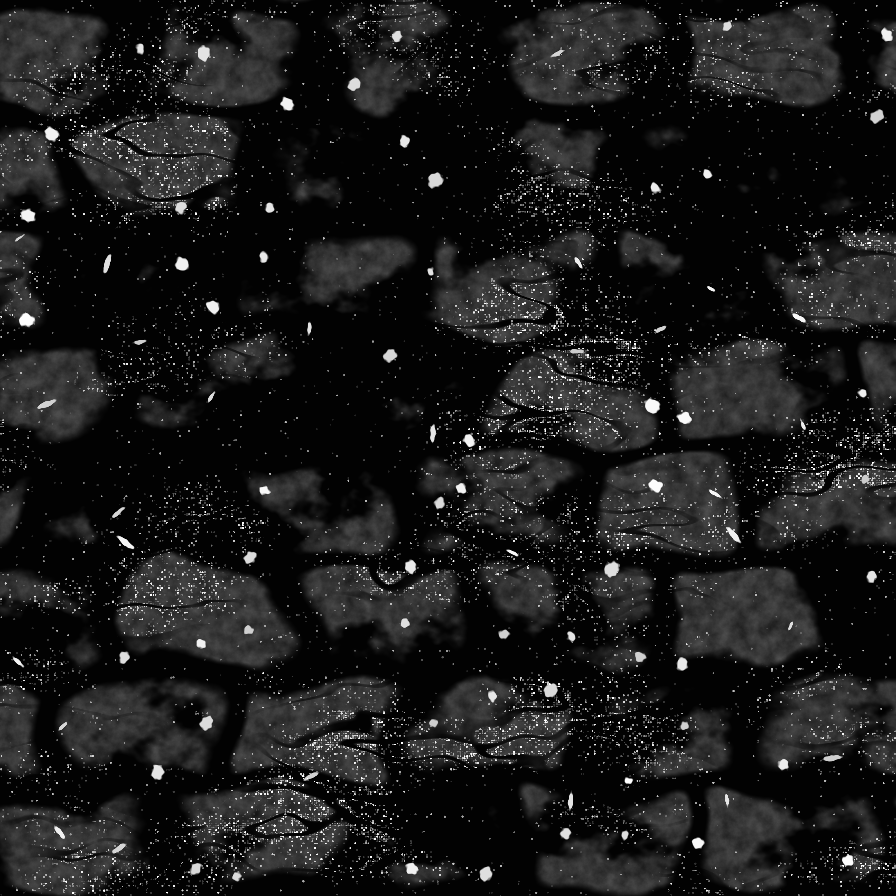
Give the GLSL for this texture, as a three.js fragment shader.

```glsl
// Dark weathered surface: smoky grey patches in loose brick rows, grain gathered
// into wavy horizontal strands, and scattered ragged white flecks.
// Built from gradient-noise fbm, warped contour lines, and jittered cell dots.

#define BRICKS vec2(5.0, 8.0)        // patches across and up
#define HAZE_TONE 0.25               // grey of the smoky patches
#define HAZE_BIAS 0.13               // higher leaves more black
#define STRAND_SCALE vec2(7.0, 25.0) // strand frequency, stretched sideways
#define STRAND_WARP 0.024            // waviness of the strands
#define GRAIN_CELLS 400.0            // grains across the canvas
#define GRAIN_AMOUNT 0.36            // loose grain chance
#define STRAND_AMOUNT 1.0            // grain chance along strands
#define FLECK_CELLS 12.0             // fleck grid size
#define FLECK_CHANCE 0.62            // share of cells with a fleck
#define FLECK_RADIUS 0.0085          // largest fleck radius
#define SOFT 0.0012                  // edge softness of flecks

varying vec2 vUv;

vec3 hash3(vec2 p) {
  vec3 q = fract(p.xyx * vec3(0.1031, 0.1030, 0.0973));
  q += dot(q, q.yxz + 33.33);
  return fract((q.xxy + q.yzz) * q.zyx);
}

float cornerSlope(vec2 cell, vec2 offset) {
  float angle = 6.2832 * hash3(cell).x;
  return dot(vec2(cos(angle), sin(angle)), offset);
}

float gradientNoise(vec2 p) {
  vec2 i = floor(p), f = fract(p);
  vec2 u = f * f * f * (f * (f * 6.0 - 15.0) + 10.0);
  vec2 e = vec2(1.0, 0.0);
  float low = mix(cornerSlope(i, f), cornerSlope(i + e.xy, f - e.xy), u.x);
  float high = mix(cornerSlope(i + e.yx, f - e.yx), cornerSlope(i + e.xx, f - e.xx), u.x);
  return mix(low, high, u.y);
}

float fbm(vec2 p) {
  float sum = 0.0, amp = 0.9;
  for (int i = 0; i < 5; i++) {
    sum += amp * gradientNoise(p);
    p = mat2(1.6, 1.2, -1.2, 1.6) * p + 17.3;
    amp *= 0.52;
  }
  return sum;
}

// x: random level of the brick, y: soft mask that fades at its seams
vec2 brickPatch(vec2 uv) {
  vec2 q = uv * BRICKS;
  q += 0.3 * vec2(gradientNoise(uv * 9.0), gradientNoise(uv * 8.0 + 40.0));
  q.x += hash3(vec2(floor(q.y), 5.0)).x;
  vec2 f = fract(q);
  vec2 fade = smoothstep(0.0, 0.22, f) * smoothstep(0.0, 0.22, 1.0 - f);
  return vec2(hash3(floor(q) + 61.0).y, fade.x * fade.y);
}

// Signed field whose contours form the wavy strands
float strandField(vec2 uv) {
  vec2 warp = vec2(gradientNoise(uv * 13.0 + 7.0), gradientNoise(uv * 15.0 + 90.0));
  vec2 p = (uv + STRAND_WARP * warp) * STRAND_SCALE;
  return gradientNoise(p) + 0.25 * gradientNoise(p * 2.3 + 11.0);
}

// One soft grain per cell, present with the given chance
float grain(vec2 uv, float chance) {
  vec2 q = uv * GRAIN_CELLS;
  vec3 h = hash3(floor(q));
  vec3 k = hash3(floor(q) + 503.0);
  float d = length(fract(q) - 0.5 - 0.3 * (k.xy - 0.5));
  float radius = mix(0.35, 0.55, k.z);
  float dot1 = 1.0 - smoothstep(radius - 0.12, radius + 0.12, d);
  return dot1 * step(h.x, chance) * mix(0.18, 1.0, h.y * h.y);
}

// Round blobs and thin slivers with ragged edges
float flecks(vec2 uv) {
  float light = 0.0;
  float ragged = 0.0028 * gradientNoise(uv * 190.0);
  for (int y = -1; y <= 1; y++) {
    for (int x = -1; x <= 1; x++) {
      vec2 cell = floor(uv * FLECK_CELLS) + vec2(float(x), float(y));
      vec3 h = hash3(cell + 211.0), k = hash3(cell + 347.0);
      vec2 d = uv - (cell + 0.1 + 0.8 * h.xy) / FLECK_CELLS;
      float angle = 3.1416 * k.x, c = cos(angle), s = sin(angle);
      d = mat2(c, -s, s, c) * d;
      d *= k.y > 0.78 ? vec2(0.75, 2.6) : vec2(0.92, 1.1);
      float dist = length(d) + ragged - FLECK_RADIUS * mix(0.45, 1.0, k.z);
      float shape = 1.0 - smoothstep(-SOFT, SOFT, dist);
      light = max(light, shape * step(h.z, FLECK_CHANCE) * mix(0.8, 1.0, k.x));
    }
  }
  return light;
}

void main() {
  vec2 uv = vUv;
  vec2 brick = brickPatch(uv);

  // Smoky patches with a mottled surface
  float smoke = (0.8 * fbm(uv * vec2(7.0, 9.0)) + 0.6 * brick.x - HAZE_BIAS) * brick.y;
  float mottle = 0.85 + 0.5 * fbm(uv * 55.0 + 23.0);
  float haze = HAZE_TONE * smoothstep(0.04, 0.26, smoke) * mottle;

  // Strands: bright rims around dark channels, strongest in busy zones
  float busy = smoothstep(-0.12, 0.55, fbm(uv * vec2(4.0, 9.0) + 31.0) + 0.25 * (brick.x - 0.4));
  float field = abs(strandField(uv));
  float rim = 1.0 - smoothstep(0.012, 0.045, abs(field - 0.09));
  float channel = smoothstep(0.03, 0.08, field);
  haze *= mix(1.0, channel, busy);

  // Grain follows the busy zones, thinning out at the seams
  float chance = busy * (GRAIN_AMOUNT * channel + STRAND_AMOUNT * rim * busy);
  chance = chance * mix(0.35, 1.0, brick.y) + 0.015;
  float tone = max(haze, grain(uv, chance) * mix(0.75, 1.15, busy));

  tone = max(tone, flecks(uv));
  gl_FragColor = vec4(vec3(clamp(tone, 0.008, 1.0)), 1.0);
}
```
